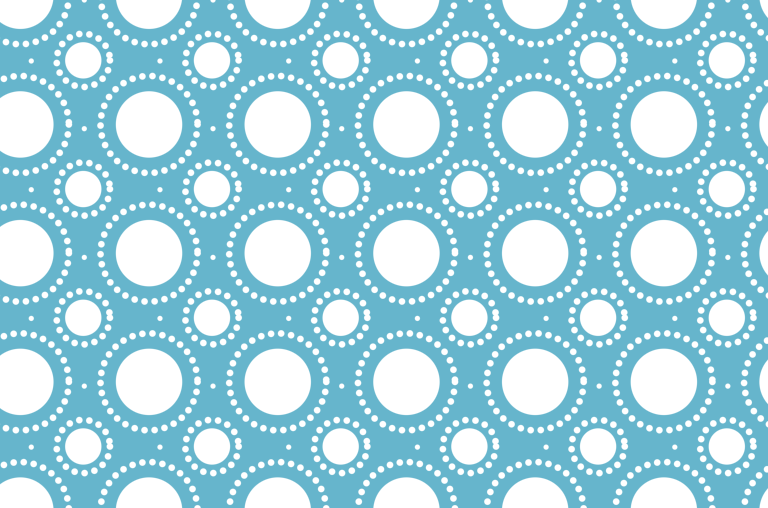
Reproduce this pattern procedurally as a Shadertoy shader.

```glsl
// Rows of large and small white discs ringed with dots on a sky blue ground.

const float TAU = 6.2831853;

// Offset from the nearest copy of a motif centred at c in each unit cell
vec2 repeatAt(vec2 p, vec2 c) {
    return fract(p - c + 0.5) - 0.5;
}

float disc(vec2 p, float radius) {
    return length(p) - radius;
}

// Distance to the centre of a bead lying clockwise along the ring
float beadCentre(vec2 p, float ringRadius, float angle) {
    return length(p - ringRadius * vec2(cos(angle), -sin(angle)));
}

// Ring of evenly stepped beads that stops short of a full turn by gap,
// so the first and last beads overlap on the right
float beadRing(vec2 p, float ringRadius, float steps, float gap) {
    float stepAngle = (TAU - gap) / steps;
    float angle = mod(atan(-p.y, p.x), TAU);
    float nearest = clamp(round(angle / stepAngle), 0.0, steps);
    float d = beadCentre(p, ringRadius, nearest * stepAngle);
    d = min(d, beadCentre(p, ringRadius, 0.0));
    d = min(d, beadCentre(p, ringRadius, -gap));
    return d - 0.0256;
}

void mainImage(out vec4 fragColor, in vec2 fragCoord) {
    // One unit is one repeat; just under six fit across the canvas
    float cellsPerPixel = 5.967 / iResolution.x;
    vec2 p = fragCoord * cellsPerPixel - vec2(0.158, 0.980);

    // Large disc and its beads
    vec2 large = repeatAt(p, vec2(0.0));
    float d = min(disc(large, 0.258), beadRing(large, 0.377, 30.0, 0.045));

    // Small disc and its beads
    vec2 small = repeatAt(p, vec2(0.489, 0.498));
    d = min(d, min(disc(small, 0.141), beadRing(small, 0.207, 16.0, 0.2)));

    // Lone specks between the rings
    d = min(d, disc(repeatAt(p, vec2(0.085, 0.493)), 0.020));
    d = min(d, disc(repeatAt(p, vec2(0.497, -0.033)), 0.020));

    vec3 skyBlue = vec3(0.40, 0.71, 0.80);
    float ink = smoothstep(0.75, -0.75, d / cellsPerPixel);
    fragColor = vec4(mix(skyBlue, vec3(1.0), ink), 1.0);
}
```
